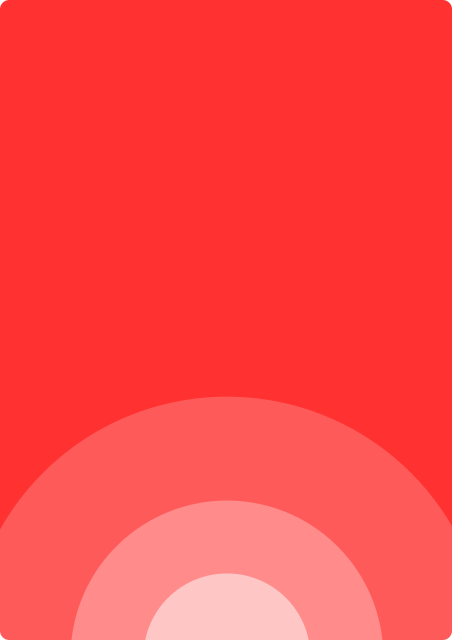
Reproduce this background procedurally as a Shadertoy shader.

```glsl
// Lengths are in canvas heights
const vec3 PAPER = vec3(1.0);
const vec3 RED = vec3(1.0, 0.192, 0.192);
const vec3 RING_COLORS[3] = vec3[3](
    vec3(1.0, 0.353, 0.353),
    vec3(1.0, 0.545, 0.545),
    vec3(1.0, 0.775, 0.775));
const float RING_RADII[3] = float[3](0.4066, 0.2443, 0.1304);
const vec2 RING_CENTER = vec2(0.0015, -0.0264); // from the middle of the bottom edge
const float CORNER_RADIUS = 0.0145;

// Antialiased coverage of a signed distance
float coverage(float dist, float pixel) {
    return clamp(0.5 - dist / pixel, 0.0, 1.0);
}

float roundedBox(vec2 p, vec2 halfSize, float radius) {
    vec2 q = abs(p) - halfSize + radius;
    return length(max(q, 0.0)) + min(max(q.x, q.y), 0.0) - radius;
}

void mainImage(out vec4 fragColor, in vec2 fragCoord) {
    float pixel = 1.0 / iResolution.y;
    vec2 halfSize = 0.5 * iResolution.xy * pixel;
    vec2 p = fragCoord * pixel - vec2(halfSize.x, 0.0);

    // Concentric discs, largest first
    vec3 color = RED;
    float centerDist = length(p - RING_CENTER);
    for (int i = 0; i < 3; i++) {
        color = mix(color, RING_COLORS[i], coverage(centerDist - RING_RADII[i], pixel));
    }

    // Rounded card on paper
    float card = roundedBox(p - vec2(0.0, halfSize.y), halfSize, CORNER_RADIUS);
    color = mix(PAPER, color, coverage(card, pixel));

    fragColor = vec4(color, 1.0);
}
```
